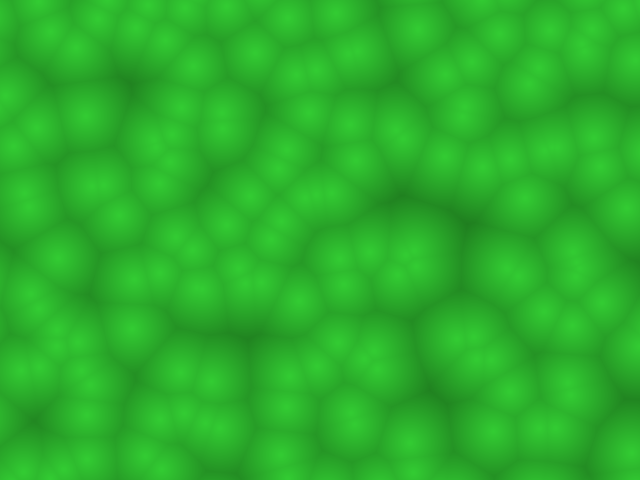
Reproduce this texture procedurally as a Shadertoy shader.

```glsl
// Two random values for a cell
vec2 hash(vec2 cell) {
    vec3 p = fract(cell.xyx * vec3(0.1031, 0.1030, 0.0973));
    p += dot(p, p.yzx + 33.33);
    return fract((p.xx + p.yz) * p.zy);
}

// Distance to the nearest point; points stray past their cell, so they clump
float nearestDistance(vec2 pos) {
    vec2 cell = floor(pos);
    float nearest = 8.0;
    for (int y = -2; y <= 2; y++) {
        for (int x = -2; x <= 2; x++) {
            vec2 neighbour = cell + vec2(x, y);
            vec2 point = neighbour - 0.5 + 2.0 * hash(neighbour + 71.0);
            nearest = min(nearest, distance(pos, point));
        }
    }
    return nearest;
}

void mainImage(out vec4 fragColor, in vec2 fragCoord) {
    // Cells over the canvas height
    vec2 pos = fragCoord / iResolution.y * 10.5;

    // Bright cores fade linearly into darker creases
    vec3 limeGreen = vec3(0.198, 0.8, 0.198);
    float shade = 1.0 - 0.295 * nearestDistance(pos);
    fragColor = vec4(limeGreen * shade, 1.0);
}
```
